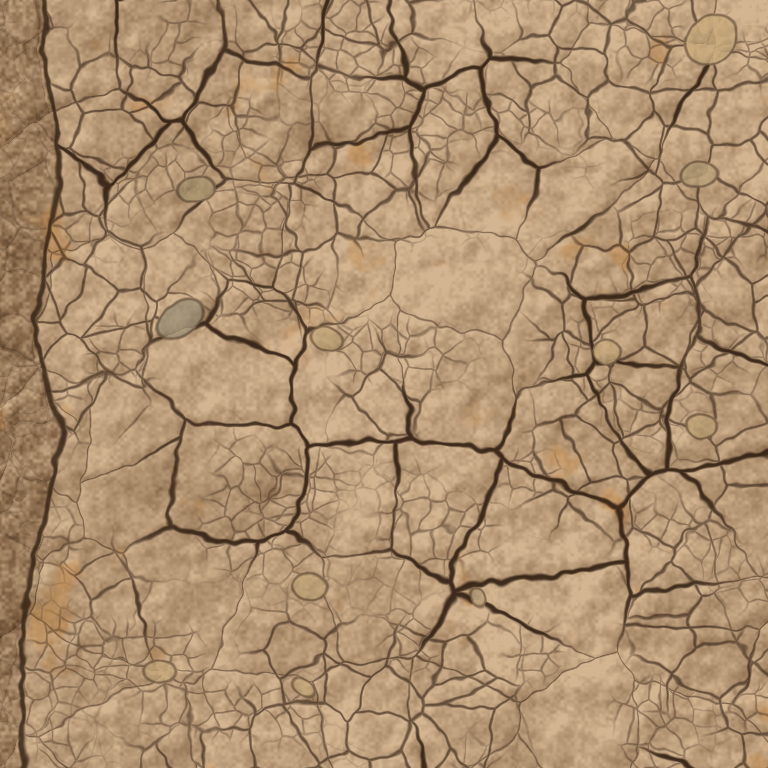
This texture is drawn by a WebGL 1 fragment shader. Its source:

```glsl
precision highp float;
// Dry, cracked clay: three sizes of warped Voronoi plates give the cracks,
// their borders and a noise relief are lit from the upper left, and scattered
// pebbles and a strip of bare soil on the left break up the surface.
uniform vec2 u_resolution;

#define PLATES 7.5
#define CHIPS 16.0
#define FLAKES 33.0
#define CRACK_WIDTH 0.0030
#define WARP 0.034
#define BASE_TONE 0.86
#define RELIEF 0.62
#define GRAIN 0.15
#define PEBBLE_GRID 6.0
#define PEBBLE_SHARE 0.27
#define LIGHT_DIR vec2(-0.6, 0.8)

const vec3 CRACK_BROWN = vec3(0.19, 0.12, 0.07);
const vec3 EARTH_BROWN = vec3(0.52, 0.40, 0.28);
const vec3 PALE_CLAY = vec3(0.83, 0.71, 0.57);
const vec3 TAN_STONE = vec3(0.73, 0.62, 0.45);
const vec3 GREY_STONE = vec3(0.54, 0.51, 0.44);
const vec3 RUST = vec3(0.76, 0.54, 0.30);

float hash(vec2 p) {
  return fract(sin(dot(p, vec2(127.1, 311.7))) * 43758.545);
}

vec2 hash2(vec2 p) {
  return vec2(hash(p), hash(p + 57.3));
}

float noise(vec2 p) {
  vec2 i = floor(p), f = fract(p);
  f = f * f * (3.0 - 2.0 * f);
  return mix(mix(hash(i), hash(i + vec2(1.0, 0.0)), f.x),
             mix(hash(i + vec2(0.0, 1.0)), hash(i + 1.0), f.x), f.y);
}

float fbm(vec2 p) {
  float sum = 0.0, amp = 0.5;
  for (int i = 0; i < 4; i++) {
    sum += amp * noise(p);
    p = mat2(1.6, 1.2, -1.2, 1.6) * p + 7.3;
    amp *= 0.5;
  }
  return sum / 0.9375;
}

// Distance to the nearest Voronoi border (x) and the direction to it (yz).
vec3 plateEdge(vec2 p, float scale) {
  p *= scale;
  vec2 cell = floor(p), f = fract(p), home = vec2(0.0), toSeed = vec2(8.0);
  for (int y = -1; y <= 1; y++)
    for (int x = -1; x <= 1; x++) {
      vec2 g = vec2(x, y), r = g + hash2(cell + g + scale) - f;
      if (dot(r, r) < dot(toSeed, toSeed)) { toSeed = r; home = g; }
    }
  vec3 edge = vec3(8.0, 0.0, 1.0);
  for (int y = -2; y <= 2; y++)
    for (int x = -2; x <= 2; x++) {
      vec2 g = home + vec2(x, y), r = g + hash2(cell + g + scale) - f;
      vec2 across = r - toSeed;
      if (dot(across, across) > 0.0001) {
        vec2 dir = normalize(across);
        float d = dot(0.5 * (toSeed + r), dir);
        if (d < edge.x) edge = vec3(d, dir);
      }
    }
  return vec3(edge.x / scale, edge.yz);
}

float crack(float d, float width) {
  return 1.0 - smoothstep(width * 0.35, width + 0.0022, d);
}

// Light and shade on the rounded rim of a plate.
float rimLight(vec3 edge, float reach) {
  return dot(edge.yz, LIGHT_DIR) * exp(-edge.x / reach);
}

// Signed distance to the nearest pebble (x) and its random values (yz).
vec3 pebble(vec2 p) {
  p *= PEBBLE_GRID;
  vec3 best = vec3(1.0, 0.0, 0.0);
  for (int y = -1; y <= 1; y++)
    for (int x = -1; x <= 1; x++) {
      vec2 cell = floor(p) + vec2(x, y), id = hash2(cell + 21.7);
      if (hash(cell + 4.1) > PEBBLE_SHARE) continue;
      vec2 q = p - cell - 0.2 - 0.6 * hash2(cell + 9.4);
      float a = id.x * 3.0 - 1.5, flatness = mix(0.5, 0.85, id.y);
      q = mat2(cos(a), -sin(a), sin(a), cos(a)) * q;
      float radius = mix(0.07, 0.34, id.x * id.x);
      float d = (length(q / vec2(1.0, flatness)) - radius) * flatness / PEBBLE_GRID;
      if (d < best.x) best = vec3(d, id);
    }
  return best;
}

void main() {
  vec2 uv = gl_FragCoord.xy / u_resolution.y;
  vec2 bend = vec2(fbm(uv * 11.0), fbm(uv * 11.0 + 31.0)) - 0.5;
  vec2 jag = vec2(noise(uv * 75.0), noise(uv * 75.0 + 17.0)) - 0.5;
  vec2 p = uv + WARP * bend + 0.006 * jag;

  // Cracks, widening and fading along their length
  vec3 plate = plateEdge(p, PLATES), chip = plateEdge(p, CHIPS);
  vec3 flake = plateEdge(p + 0.012 * bend.yx, FLAKES);
  float wide = smoothstep(0.35, 0.75, noise(uv * 9.0 + 3.0));
  float broken = smoothstep(0.28, 0.65, noise(uv * 8.0 + 40.0));
  float crumbled = smoothstep(0.45, 0.75, noise(uv * 13.0 + 80.0));
  float cracks = crack(plate.x, CRACK_WIDTH * wide) * mix(0.5, 1.0, wide);
  cracks = max(cracks, crack(chip.x, CRACK_WIDTH * 0.4 * broken) * 0.68 * broken);
  cracks = max(cracks, crack(flake.x, 0.0004) * 0.42 * crumbled);

  // Bare soil strip, parted from the clay by a deep crack
  float bank = p.x - 0.045 - 0.07 * (noise(vec2(uv.y * 5.0, 2.0)) - 0.5);
  float soil = 1.0 - smoothstep(-0.004, 0.004, bank);
  cracks = max(cracks * (1.0 - 0.7 * soil), crack(abs(bank), CRACK_WIDTH * 1.2) * 0.9);

  // Surface tone: mottling, lit relief, grain and plate rims
  vec2 reliefPos = uv * 26.0;
  float slope = fbm(reliefPos) - fbm(reliefPos + LIGHT_DIR * 0.3);
  float tone = BASE_TONE + 0.30 * (fbm(uv * 6.0 + 12.0) - 0.5) + RELIEF * slope;
  tone += GRAIN * (1.0 + soil) * (noise(uv * 220.0) - 0.5);
  tone += 0.13 * rimLight(plate, 0.007) + 0.10 * broken * rimLight(chip, 0.005);
  tone += 0.07 * crumbled * rimLight(flake, 0.004);
  tone -= 0.10 * wide * exp(-plate.x / 0.005) + 0.20 * soil;

  // Pebbles cover the cracks and sit in a thin shadow
  vec3 stone = pebble(uv + 0.012 * bend + 0.002 * jag);
  float onStone = 1.0 - smoothstep(-0.0015, 0.0015, stone.x);
  cracks = max(cracks * (1.0 - onStone), 0.5 * crack(abs(stone.x), 0.0006));

  tone = clamp(tone, 0.0, 1.0);
  vec3 color = mix(CRACK_BROWN, EARTH_BROWN, min(tone * 2.0, 1.0));
  color = mix(color, PALE_CLAY, max(tone * 2.0 - 1.0, 0.0));
  color = mix(color, RUST, 0.5 * smoothstep(0.70, 0.85, fbm(uv * 15.0 + 90.0)));
  vec3 stoneColor = mix(GREY_STONE, TAN_STONE, smoothstep(0.2, 0.7, stone.z));
  stoneColor *= 1.0 + 0.5 * (tone - BASE_TONE);
  color = mix(color, stoneColor, onStone * 0.85);
  color = mix(color, CRACK_BROWN, cracks * 0.9);
  gl_FragColor = vec4(color, 1.0);
}
```
